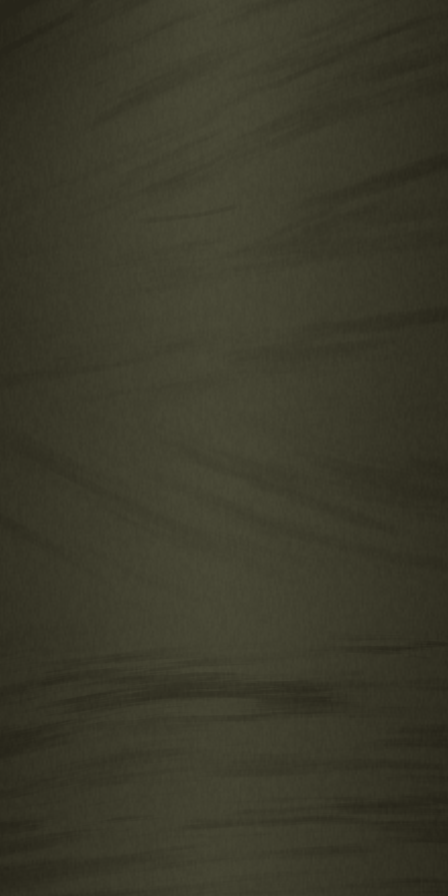
This texture is drawn by a Shadertoy shader. Its source:

```glsl
// A dim olive chalkboard: light falls down the middle and fades to the sides.
// Faint wiped smears are stretched noise, rising at the top, falling in the
// middle and almost flat at the bottom, under a fine fibrous grain.

float hash(vec2 p) {
    vec3 q = fract(vec3(p.xyx) * 0.1031);
    q += dot(q, q.yzx + 33.33);
    return fract((q.x + q.y) * q.z);
}

float noise(vec2 p) {
    vec2 i = floor(p), f = fract(p);
    f = f * f * (3.0 - 2.0 * f);
    return mix(mix(hash(i), hash(i + vec2(1, 0)), f.x),
               mix(hash(i + vec2(0, 1)), hash(i + vec2(1, 1)), f.x), f.y);
}

float fbm(vec2 p) {
    float sum = 0.0, amp = 0.5;
    for (int i = 0; i < 4; i++) {
        sum += amp * noise(p);
        p = p * 2.03 + 17.3;
        amp *= 0.5;
    }
    return sum / 0.9375;
}

// Noise drawn out along a slightly bowed direction
float smear(vec2 p, float slope, float bow, vec2 scale) {
    float across = p.y - slope * p.x - bow * (p.x - 0.5) * (p.x - 0.5);
    across += 0.015 * noise(p * 3.0);
    return fbm(vec2(p.x, across) * scale + 40.0);
}

// Soft horizontal zone between two heights
float zone(float y, float low, float high, float soft) {
    return smoothstep(low - soft, low + soft, y)
         * (1.0 - smoothstep(high - soft, high + soft, y));
}

// Wiped line with ragged edges, from a to b, sagging in its middle
float wipe(vec2 p, vec2 a, vec2 b, float sag, float width) {
    float t = (p.x - a.x) / (b.x - a.x);
    float y = mix(a.y, b.y, t) - sag * 4.0 * t * (1.0 - t);
    float d = abs(p.y - y + 0.012 * (noise(p * vec2(9, 30)) - 0.5));
    float ends = smoothstep(0.0, 0.3, t) * (1.0 - smoothstep(0.9, 1.0, t));
    return ends * (1.0 - smoothstep(width * 0.2, width, d));
}

void mainImage(out vec4 fragColor, in vec2 fragCoord) {
    vec2 p = fragCoord / iResolution.x;

    // Light down the middle, dim sides and upper left corner
    float side = p.x - 0.48;
    float light = 1.1 - 1.55 * sqrt(side * side + 0.012);
    light -= 0.28 * (1.0 - smoothstep(0.0, 0.5, length(p - vec2(0.0, 2.0))));
    light += 0.16 * (fbm(p * vec2(2.5, 3.0) + 5.0) - 0.5);
    light -= 0.1 * (1.0 - smoothstep(0.2, 0.8, p.y));

    // Faint smears in three zones
    float rising = smear(p, 0.42, -0.1, vec2(3.0, 24.0));
    float level = smear(p, 0.16, 0.0, vec2(3.0, 26.0));
    float falling = smear(p, -0.36, 0.25, vec2(2.2, 24.0));
    float flatter = smear(p, 0.09, -0.12, vec2(3.0, 38.0));
    light -= 0.22 * smoothstep(0.5, 0.85, rising) * zone(p.y, 1.5, 2.2, 0.15);
    light -= 0.18 * smoothstep(0.5, 0.85, level) * zone(p.y, 1.1, 1.55, 0.15);
    light -= 0.16 * smoothstep(0.5, 0.85, falling) * zone(p.y, 0.7, 1.05, 0.1);
    light -= 0.22 * smoothstep(0.45, 0.85, flatter) * zone(p.y, -0.3, 0.56, 0.08);

    // Darker dry-brushed bands near the bottom, broken into patches
    float bristles = smear(p, 0.06, -0.1, vec2(6.0, 80.0));
    float patches = smoothstep(0.35, 0.65, noise(p * vec2(3.5, 14.0) + 2.0));
    float bands = zone(p.y - 0.06 * p.x, 0.36, 0.52, 0.06) * (0.5 + 0.5 * p.x)
                + zone(p.y, 0.15, 0.24, 0.04) * (1.0 - 0.6 * p.x);
    light -= 0.36 * bands * patches * smoothstep(0.4, 0.7, bristles);

    // Single wipes: two long falling ones, a short one, faint rising ones
    light -= 0.13 * wipe(p, vec2(0.27, 1.06), vec2(0.92, 0.81), 0.02, 0.02);
    light -= 0.11 * wipe(p, vec2(0.25, 0.99), vec2(1.08, 0.72), 0.04, 0.022);
    light -= 0.16 * wipe(p, vec2(0.28, 1.5), vec2(0.54, 1.54), 0.005, 0.009);
    for (float i = 0.0; i < 6.0; i++) {
        vec2 start = vec2(0.7 * hash(vec2(i, 3.0)) - 0.1, 1.4 + 0.08 * i);
        vec2 reach = vec2(0.4, 0.17) * (0.8 + 0.7 * hash(vec2(i, 8.0)));
        light -= 0.07 * wipe(p, start, start + reach, 0.01, 0.011);
    }

    // Upright fibres and fine speckle
    light += 0.12 * (noise(p * vec2(220.0, 80.0)) - 0.5);
    light += 0.09 * (noise(p * 190.0 + 9.0) - 0.5);

    vec3 shade = vec3(0.152, 0.144, 0.100);
    vec3 olive = vec3(0.288, 0.285, 0.214);
    fragColor = vec4(mix(shade, olive, clamp(light, 0.0, 1.1)), 1.0);
}
```
